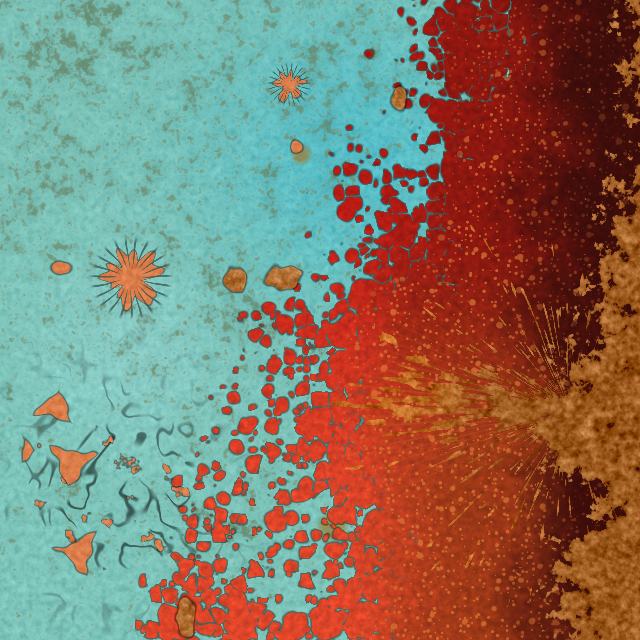
This texture is drawn by a three.js fragment shader. Its source:

```glsl
// Weathered paint: teal enamel breaking up into red cells, rust and ochre.
// Jittered cells grow with a coverage field; gradient noise gives grain and
// peeling, and polar noise draws the ochre plume and starbursts.
varying vec2 vUv;

vec2 hash2(vec2 p) {
  return fract(sin(vec2(dot(p, vec2(127.1, 311.7)), dot(p, vec2(269.5, 183.3)))) * 43758.5);
}
float corner(vec2 i, vec2 f, vec2 o) { return dot(hash2(i + o) * 2. - 1., f - o); }
float noise(vec2 p) {
  vec2 i = floor(p), f = fract(p), u = f * f * (3. - 2. * f);
  return mix(mix(corner(i, f, vec2(0)), corner(i, f, vec2(1, 0)), u.x),
             mix(corner(i, f, vec2(0, 1)), corner(i, f, vec2(1)), u.x), u.y);
}
float fbm(vec2 p) {
  float sum = 0., amp = .7;
  for (int i = 0; i < 4; i++) {
    sum += amp * noise(p);
    p = mat2(1.6, 1.2, -1.2, 1.6) * p + 7.3;
    amp *= .55;
  }
  return sum;
}
float glow(vec2 p, float x, float y, float radius) {
  vec2 q = (p - vec2(x, y)) / radius;
  return exp(-dot(q, q));
}

// Nearest and second distance, then two random values of the nearest cell
vec4 cells(vec2 p) {
  vec4 best = vec4(9, 9, 0, 0);
  for (int j = -1; j <= 1; j++) for (int i = -1; i <= 1; i++) {
    vec2 cell = floor(p) + vec2(i, j);
    float d = length(cell + .15 + .7 * hash2(cell) - p);
    if (d < best.x) best = vec4(d, best.x, hash2(cell + 37.));
    else best.y = min(best.y, d);
  }
  return best;
}
// Signed depth inside packed cells that swell with cover
float blobs(vec2 p, float grid, float cover) {
  vec4 c = cells(p * grid);
  float grow = smoothstep(c.w * .8, c.w * .8 + .2, cover);
  float radius = mix(.25, .75, cover) * (.55 + .65 * c.z) * grow - .4 * (1. - grow);
  return min(radius - c.x, .5 * (c.y - c.x) - mix(.09, .03, cover)) / grid;
}
float dots(vec2 p, float grid, float density) {
  vec4 c = cells(p * grid);
  return smoothstep(-.05, .08, .1 + .22 * c.z - c.x) * step(c.w, density);
}
// Paint with a dark lifted rim
vec3 layer(vec3 base, vec3 paint, float depth) {
  base *= 1. - .5 * smoothstep(-.004, 0., depth);
  return mix(base, paint, smoothstep(-.001, .001, depth));
}
float oval(vec2 p, float x, float y, vec2 size) {
  return (1. - length((p - vec2(x, y)) / size) + .5 * noise(p * 60.)) * min(size.x, size.y);
}
float shard(vec2 p, float x, float y, float size, float turn) {
  vec2 q = mat2(cos(turn), sin(turn), -sin(turn), cos(turn)) * (p - vec2(x, y));
  return size * .5 - max(abs(q.x) * .87 + q.y * .5, -q.y) + .014 * noise(p * 45.);
}
vec3 burst(vec3 base, vec2 q, float size, vec3 paint) {
  float r = length(q);
  base = layer(base, paint, size * (.55 + .9 * noise(q / max(r, .001) * 2.3 + size * 90.)) - r);
  float ray = smoothstep(.6, .98, sin(atan(q.y, q.x) * 23. + 2. * noise(q * 30.)));
  ray *= smoothstep(size * .2, size * .4, r) * (1. - smoothstep(size * .8, size, r));
  return mix(base, vec3(.2, .32, .31), .75 * ray);
}

void main() {
  vec2 p = vUv;
  float grain = fbm(p * 95.), broad = fbm(p * 7.), fine = fbm(p * 32.);
  vec3 orange = vec3(.86, .49, .29) + .18 * grain;
  vec3 ochre = vec3(.6, .34, .11) + .35 * grain + .3 * fine;

  // Teal enamel with olive mottling and stains
  vec3 col = mix(vec3(.49, .77, .73), vec3(.34, .75, .79), glow(p, .56, .75, .22));
  col = mix(col, vec3(.56, .82, .8), .7 * glow(p, .2, .45, .15));
  float mottle = broad * .35 + fine * .6 + grain * .8 + .16 * (p.y - .4);
  col = mix(col, vec3(.36, .46, .34), .75 * smoothstep(.05, .45, mottle)) + .16 * grain;
  col = mix(col, vec3(.62, .48, .2), .7 * dots(p + .006 * fine, 9., .14));

  // Curled cracks and chips at lower left
  float peel = min(1., 1.3 * glow(p, .18, .23, .16));
  float crack = abs(noise(p * vec2(26, 21) + 1.5 * broad));
  float curl = (1. - smoothstep(.015, .07, crack)) * smoothstep(-.05, .1, noise(p * 17. + 4.));
  col = mix(col, vec3(.15, .25, .24), .8 * peel * curl);
  col = layer(col, orange, .05 * (fbm(p * 24. + 9.) - .75 + .52 * peel));

  // Red coverage, from scattered cells to solid skin
  float start = .1 + .47 * smoothstep(-.1, 1.1, p.y);
  float solid = .58 + .12 * smoothstep(.42, .6, p.y) + .13 * smoothstep(.7, 1., p.y);
  float cover = (p.x - start) / (solid - start) + .28 * broad;
  cover += .4 * (glow(p, .29, .03, .08) + glow(p, .63, .47, .07) + glow(p, .72, .94, .05));
  cover -= .35 * (glow(p, .51, .13, .11) + glow(p, .71, .51, .045) + glow(p, .67, .75, .05));
  cover = min(cover, 1.4);
  vec2 w = p + .008 * vec2(noise(p * 40.), noise(p * 40. + 19.));
  float depth = max(blobs(w, 20., cover - .2), blobs(w, 39., cover));
  depth = max(max(depth, blobs(w, 72., cover * .8)), .2 * (cover - 1.05 + .3 * fine));

  // Red deepens into rust and maroon toward the right
  vec3 red = mix(vec3(.87, .27, .16), vec3(.73, .09, .07), smoothstep(.15, .8, p.y));
  vec3 rust = mix(vec3(.62, .22, .09), vec3(.55, .09, .06), smoothstep(.3, .65, p.y));
  red = mix(red, rust, smoothstep(.52, .74, p.x + .1 * broad));
  float shade = smoothstep(.74, .94, p.x + .12 * broad + .05 * fine);
  red = mix(red, vec3(.24, .05, .04), shade) * (1. + .35 * grain);
  float speckle = max(dots(p, 105., .45), dots(p + .004 * fine, 56., .22));
  speckle *= smoothstep(.65, 1.1, cover) * (1. - .7 * shade);
  col = layer(col, mix(red, vec3(.85, .46, .2), .75 * speckle), depth);

  // Ochre plume fanning left, with radial scratches
  vec2 q = p - vec2(.89, .36);
  float r = length(q), a = atan(q.y, -q.x);
  float scratch = smoothstep(.5, 1., sin(a * 125.)) * exp(-5. * a * a);
  scratch *= smoothstep(.06, .14, r) * (1. - smoothstep(.26, .36, r));
  col = mix(col, vec3(.74, .34, .17), .45 * scratch);
  float streak = noise(vec2(a * 32., r * 18.)) + .45 * fine - .08 - r - 4. * max(r - .31, 0.);
  streak += .42 * exp(-14. * (a - .06) * (a - .06)) + .3 * glow(p, .83, .36, .05);
  col = mix(col, ochre + vec3(.14, .06, 0) * smoothstep(.1, .3, r), smoothstep(0., .07, streak));

  // Corroded ochre at the right edge, pitted by maroon
  float edge = .88 + .05 * smoothstep(.25, .45, p.y) + .06 * smoothstep(.55, .76, p.y);
  float rot = p.x - edge + .1 * (glow(p, .88, .34, .07) - glow(p, .91, .22, .06));
  rot = min(rot, .06) + .07 * broad + .16 * fine + .08 * grain;
  col = mix(col, ochre, smoothstep(-.006, .012, rot));

  // Larger flakes and starbursts
  col = burst(col, p - vec2(.205, .565), .068, orange);
  col = burst(col, p - vec2(.452, .868), .036, orange);
  float patina = max(oval(p, .368, .563, vec2(.018)), oval(p, .442, .566, vec2(.026, .018)));
  patina = max(patina, oval(p, .624, .845, vec2(.011, .017)));
  col = layer(col, ochre + .1, max(patina, oval(p, .29, .035, vec2(.015, .03))));
  float chip = max(oval(p, .095, .582, vec2(.015, .009)), oval(p, .464, .77, vec2(.009)));
  chip = max(chip, max(shard(p, .086, .362, .03, .2), shard(p, .112, .275, .037, 3.3)));
  chip = max(chip, max(shard(p, .123, .137, .036, .7), shard(p, .047, .297, .018, 1.6)));
  gl_FragColor = vec4(clamp(layer(col, orange, chip), 0., 1.), 1);
}
```
